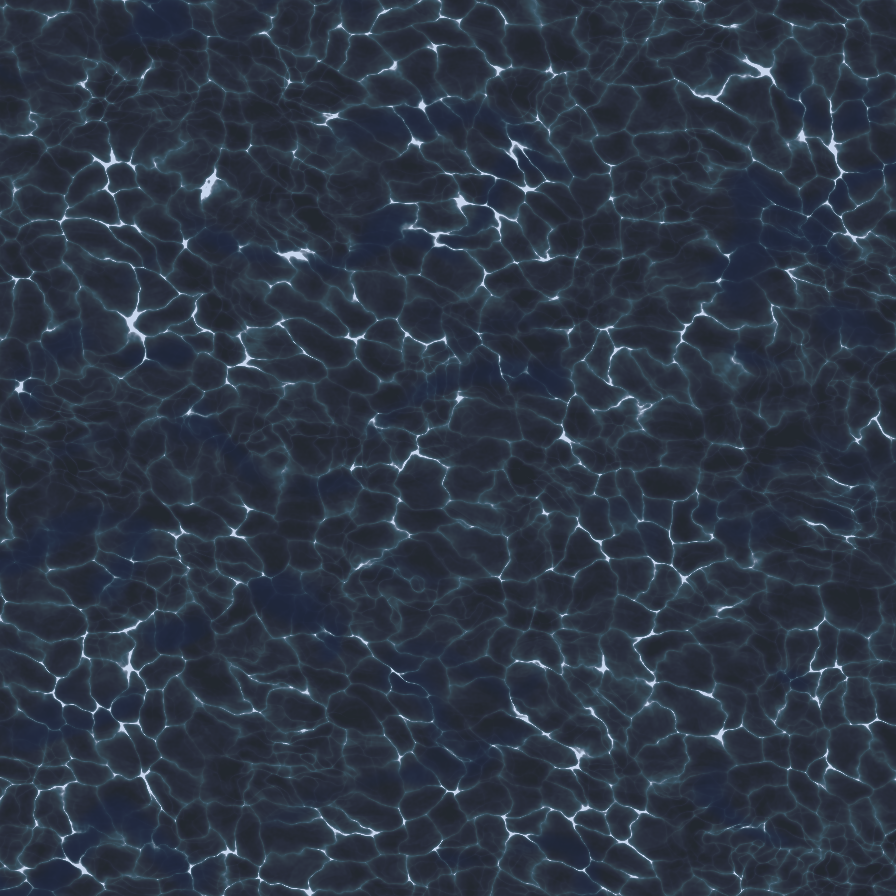
This texture is drawn by a WebGL 2 fragment shader. Its source:

```glsl
#version 300 es
precision highp float;
// Dark rippled water with a net of pale light caustics.

uniform vec2 u_resolution;
out vec4 fragColor;

vec2 hash2(vec2 p) {
    vec3 q = fract(p.xyx * vec3(0.1031, 0.1030, 0.0973));
    q += dot(q, q.yzx + 33.33);
    return fract((q.xx + q.yz) * q.zy);
}

float cornerSlope(vec2 cell, vec2 offset) {
    float angle = 6.2832 * hash2(cell).x;
    return dot(vec2(cos(angle), sin(angle)), offset);
}

// Gradient noise, roughly -0.7 to 0.7
float noise(vec2 p) {
    vec2 i = floor(p), f = p - i;
    vec2 s = f * f * f * (f * (f * 6.0 - 15.0) + 10.0);
    vec2 x = vec2(1.0, 0.0);
    return mix(mix(cornerSlope(i, f), cornerSlope(i + x, f - x), s.x),
               mix(cornerSlope(i + x.yx, f - x.yx), cornerSlope(i + 1.0, f - 1.0), s.x), s.y);
}

vec2 noise2(vec2 p) {
    return vec2(noise(p), noise(p + vec2(37.3, 71.7)));
}

float fbm(vec2 p) {
    float sum = 0.0, amp = 1.0;
    for (int i = 0; i < 4; i++) {
        sum += amp * noise(p);
        p = mat2(1.6, 1.2, -1.2, 1.6) * p + 17.0;
        amp *= 0.55;
    }
    return sum;
}

// Rounded cell borders: x is the soft halo, y is the thin core, both peak at junctions
vec2 causticNet(vec2 p) {
    vec2 cell = floor(p), f = p - cell;
    vec2 nearest = vec2(9.0);
    for (int y = -1; y <= 1; y++)
    for (int x = -1; x <= 1; x++) {
        vec2 g = vec2(x, y);
        vec2 r = g + 0.08 + 0.84 * hash2(cell + g) - f;
        if (dot(r, r) < dot(nearest, nearest)) nearest = r;
    }
    vec2 light = vec2(0.0);
    for (int y = -2; y <= 2; y++)
    for (int x = -2; x <= 2; x++) {
        vec2 g = vec2(x, y);
        vec2 r = g + 0.08 + 0.84 * hash2(cell + g) - f;
        vec2 gap = r - nearest;
        if (dot(gap, gap) > 0.0001) {
            float edge = max(dot(0.5 * (nearest + r), normalize(gap)), 0.0);
            light += exp(-edge * vec2(9.0, 30.0));
        }
    }
    return light;
}

vec3 waterRamp(float t) {
    vec3 stops[7] = vec3[7](
        vec3(0.135, 0.155, 0.185), vec3(0.16, 0.18, 0.24), vec3(0.19, 0.23, 0.28),
        vec3(0.21, 0.29, 0.34), vec3(0.24, 0.35, 0.42), vec3(0.40, 0.47, 0.55),
        vec3(0.78, 0.84, 0.93));
    vec3 color = stops[0];
    for (int i = 0; i < 6; i++)
        color = mix(color, stops[i + 1], clamp(t * 5.0 - float(i), 0.0, 1.0));
    return color;
}

void main() {
    vec2 uv = gl_FragCoord.xy / u_resolution.y;

    // Bend the net at three scales so cells vary in size and lines waver
    vec2 p = uv * vec2(23.0, 27.0) + vec2(40.0 + 4.0 * uv.y, 60.0);
    vec2 bent = p + 1.3 * noise2(p * 0.23) + 0.5 * noise2(p * 0.9) + 0.13 * noise2(p * 3.1);
    vec2 net = causticNet(bent);
    vec2 fineNet = causticNet(bent * 1.7 + 0.7 * noise2(p * 1.6 + 9.0) + 80.0);

    // Uneven light: broad patches, then breaks along single lines
    float patches = noise(uv * vec2(5.0, 7.0) + 11.0);
    float breaks = noise(p * 0.75 + 23.0);
    float strength = clamp(0.62 + 0.5 * patches + 0.7 * breaks, 0.12, 1.2);
    float fineStrength = clamp(0.35 - 0.5 * patches + 0.8 * noise(p * 0.4 + 51.0), 0.0, 0.9);

    // Murky blotches and faint ripple contours
    float murk = fbm(p * vec2(0.7, 1.0) + 0.8 * noise2(p * 0.6));
    float ripple = sin(16.0 * murk + 5.0 * noise(p * 1.3));
    float grain = noise(uv * 250.0 + 5.0);

    float t = 0.05 + 0.52 * strength * net.x + 0.22 * fineStrength * fineNet.x;
    t += 0.24 * murk + 0.035 * ripple * (0.5 + murk) + 0.1 * patches;
    t += net.y * strength * strength * (0.36 + 0.3 * grain);
    t += 0.16 * fineNet.y * fineStrength * fineStrength;
    t += 0.05 * grain;
    vec3 color = waterRamp(t);

    // Long navy troughs between the lit areas
    float trough = noise(uv * vec2(5.0, 13.0) + 1.2 * noise2(uv * 9.0) + 31.0);
    float navy = smoothstep(0.15, 0.5, trough) * (1.0 - smoothstep(0.5, 0.95, t));
    color = mix(color, vec3(0.11, 0.15, 0.26), 0.6 * navy);

    fragColor = vec4(color, 1.0);
}
```
